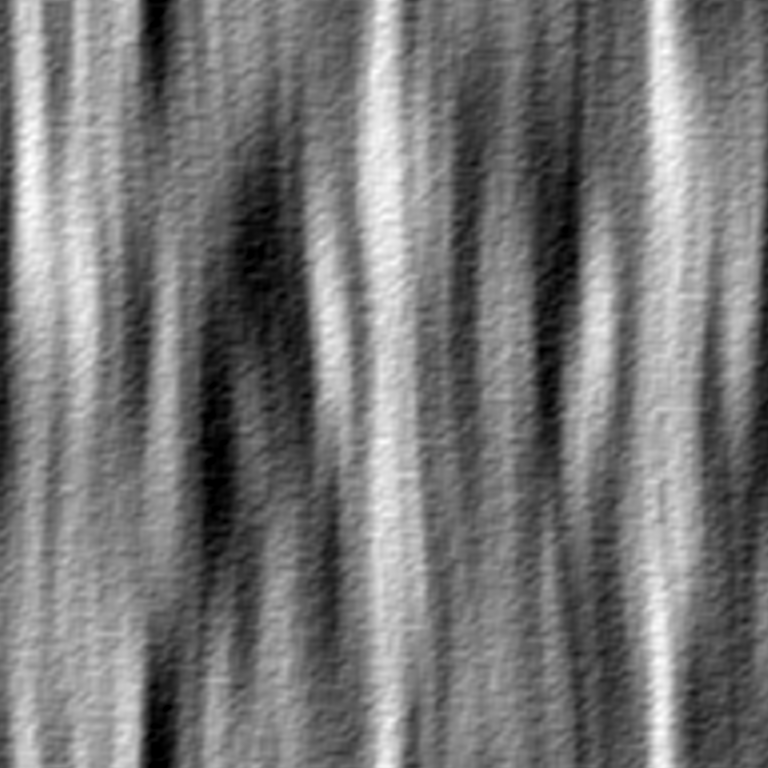
Give the GLSL for this texture, as a three.js fragment shader.

```glsl
// Soft vertical grey streaks with a fine embossed grain, tiling on all sides.
#define STREAK_CELLS vec2(14.0, 2.0)
#define STREAK_GAIN 1.52
#define MEAN_GREY 0.505
#define SWAY 0.006
#define GRAIN_CELLS vec2(96.0, 116.0)
#define GRAIN_LIGHT vec2(-0.0035, 0.0045)
#define GRAIN_DEPTH 0.2

varying vec2 vUv;

const float TAU = 6.2831853;

float hash(vec2 p) {
  vec3 q = fract(vec3(p.xyx) * vec3(0.1031, 0.1030, 0.0973));
  q += dot(q, q.yzx + 33.33);
  return fract((q.x + q.y) * q.z);
}

vec2 fade(vec2 t) {
  return t * t * t * (t * (t * 6.0 - 15.0) + 10.0);
}

// Periodic value noise for the grain
float valueNoise(vec2 uv, vec2 cells, float seed) {
  vec2 p = uv * cells;
  vec2 i = floor(p);
  vec2 f = fade(fract(p));
  vec2 a = mod(i, cells) + seed;
  vec2 b = mod(i + 1.0, cells) + seed;
  return mix(mix(hash(a), hash(vec2(b.x, a.y)), f.x),
             mix(hash(vec2(a.x, b.y)), hash(b), f.x), f.y);
}

// One column of noise along y, shifted by its own random phase
float column(float x, float y, float rows, float seed) {
  float p = y * rows + rows * hash(vec2(x + seed, seed + 71.0));
  float i = floor(p);
  float f = fract(p);
  f = f * f * (3.0 - 2.0 * f);
  float low = hash(vec2(x, mod(i, rows)) + seed);
  float high = hash(vec2(x, mod(i + 1.0, rows)) + seed);
  return mix(low, high, f);
}

// Neighbouring columns blended across x
float streakLayer(vec2 uv, vec2 cells, float seed) {
  float p = uv.x * cells.x;
  float i = floor(p);
  float f = fade(vec2(fract(p))).x;
  return mix(column(mod(i, cells.x), uv.y, cells.y, seed),
             column(mod(i + 1.0, cells.x), uv.y, cells.y, seed), f);
}

float streaks(vec2 uv) {
  uv.x += SWAY * sin(TAU * (uv.y + uv.x)) + 0.5 * SWAY * sin(TAU * (2.0 * uv.y - 3.0 * uv.x));
  return 0.45 * streakLayer(uv, STREAK_CELLS, 13.0)
       + 0.40 * streakLayer(uv, STREAK_CELLS * 2.0, 47.0)
       + 0.15 * streakLayer(uv, STREAK_CELLS * vec2(4.0, 2.0), 89.0);
}

float grainHeight(vec2 uv) {
  return 0.65 * valueNoise(uv, GRAIN_CELLS, 5.0)
       + 0.55 * valueNoise(uv, floor(GRAIN_CELLS * 0.6), 31.0);
}

void main() {
  float grey = MEAN_GREY + STREAK_GAIN * (streaks(vUv) - 0.5);

  // Emboss: slopes facing the light brighten, the others darken
  float relief = grainHeight(vUv) - grainHeight(vUv + GRAIN_LIGHT);
  grey += GRAIN_DEPTH * relief;

  gl_FragColor = vec4(vec3(clamp(grey, 0.0, 1.0)), 1.0);
}
```
